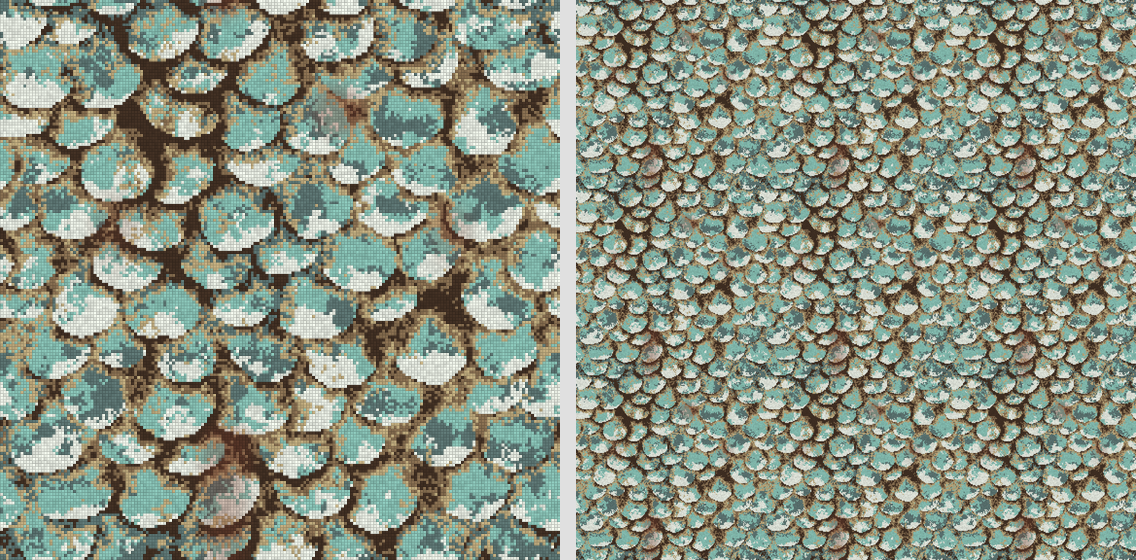
Left: one tile. Right: repeated 3 by 3.
This texture is drawn by a three.js fragment shader. Its source:

```glsl
// Weathered fish scales in a fine square mosaic: staggered rows of tilted,
// overlapping half-round scales, pale at the lower lip, teal in the middle and
// tan to dark brown in the gaps. Every noise and lattice wraps, so it tiles.
#define CELLS 192.0       // mosaic cells per side
#define COLS 7.0          // scales across
#define ROWS 12.0         // scale rows, even for the stagger
#define HALF_WIDTH 0.067  // scale half width
#define LIP 0.055         // scale centre to lower lip
#define CROWN 0.074       // scale centre to hidden top
#define JITTER 0.5        // scatter of the scale centres
#define TILT 0.8          // range of scale rotation
#define SHADOW 0.035      // reach of the shadow under a lip
#define GROUT 0.25        // grid line share of a cell
#define GROUT_DARK 0.2    // grid line darkness

varying vec2 vUv;

const vec3 PALE  = vec3(0.92, 0.94, 0.90);
const vec3 TEAL  = vec3(0.54, 0.77, 0.72);
const vec3 SLATE = vec3(0.37, 0.47, 0.46);
const vec3 TAN   = vec3(0.76, 0.68, 0.50);
const vec3 BROWN = vec3(0.54, 0.44, 0.32);
const vec3 UMBER = vec3(0.26, 0.19, 0.14);
const vec3 RUST  = vec3(0.50, 0.24, 0.18);

float hash(vec2 p) {
  vec3 q = fract(p.xyx * 0.1031);
  q += dot(q, q.yzx + 33.33);
  return fract((q.x + q.y) * q.z);
}

// Value noise with n whole periods over the canvas
float noise(vec2 p, float n, float seed) {
  vec2 x = p * n, i = floor(x), f = fract(x);
  f = f * f * (3.0 - 2.0 * f);
  vec2 a = mod(i, n) + seed, b = mod(i + 1.0, n) + seed;
  return mix(mix(hash(a), hash(vec2(b.x, a.y)), f.x),
             mix(hash(vec2(a.x, b.y)), hash(b), f.x), f.y);
}

// Layered noise centred on zero
float blot(vec2 p, float n, float seed) {
  return 0.5 * noise(p, n, seed) + 0.3 * noise(p, 2.0 * n, seed + 7.0)
       + 0.2 * noise(p, 4.0 * n, seed + 13.0) - 0.5;
}

// Finds the topmost scale: xy place on it, z its random value (-1 in a gap),
// w distance to the nearest lip lying above it
vec4 findScale(vec2 p) {
  vec4 found = vec4(0.0, 0.0, -1.0, 1.0);
  float baseRow = floor(p.y * ROWS);
  for (int j = 2; j >= -2; j--) {
    float row = baseRow + float(j);
    float shift = 0.5 * mod(row, 2.0);
    float baseCol = floor(p.x * COLS - shift);
    for (int i = -1; i <= 1; i++) {
      float col = baseCol + float(i);
      vec2 id = vec2(mod(col, COLS), mod(row, ROWS)) + 3.0;
      vec2 scatter = JITTER * (vec2(hash(id + 31.0), hash(id + 57.0)) - 0.5);
      vec2 centre = (vec2(col + shift, row) + 0.5 + scatter) / vec2(COLS, ROWS);
      float angle = TILT * (hash(id + 83.0) - 0.4);
      float c = cos(angle), s = sin(angle);
      vec2 q = mat2(c, -s, s, c) * (p - centre);
      q /= mix(0.86, 1.08, hash(id + 109.0));
      vec2 e = q / vec2(HALF_WIDTH, q.y < 0.0 ? LIP : CROWN);
      float r = length(e);
      if (found.z < 0.0) {
        if (r < 1.0) found.xyz = vec3(e, hash(id + 131.0));
        else found.w = min(found.w, (r - 1.0) * LIP);
      }
    }
  }
  return found;
}

// Flat colour of one mosaic cell
vec3 cellColour(vec2 cell) {
  vec2 p = (cell + 0.5) / CELLS;
  vec2 wrapped = mod(cell, CELLS);
  float speck = hash(wrapped + 5.0) - 0.5;
  float region = noise(p, 3.0, 211.0) - 0.5;
  vec2 warp = vec2(blot(p, 12.0, 17.0), blot(p, 12.0, 41.0));
  vec4 scale = findScale(p + 0.025 * warp);

  // Glaze: pale lip, teal body, slate patches
  float pale = 1.9 * blot(p, 26.0, 61.0) + 0.3 * speck - 0.6 * scale.y
             + 0.5 * (scale.z - 0.5);
  float cool = 1.8 * blot(p, 22.0, 97.0) - 0.35 * speck + 0.3 * region;
  vec3 colour = cool < -0.17 ? SLATE : TEAL;
  if (pale > 0.23) colour = PALE;

  // Grime: under the lips, round the crown and in the gaps
  float crown = 0.75 * smoothstep(0.45, 1.0, length(scale.xy))
              * smoothstep(-0.35, 0.3, scale.y);
  float grime = max(clamp(1.0 - scale.w / SHADOW, 0.0, 1.0), crown);
  if (scale.z < 0.0) grime = 0.85;
  grime += 1.2 * blot(p, 30.0, 149.0) + 0.35 * speck + 0.6 * region;
  bool greyGap = noise(p, 4.0, 173.0) + 0.4 * speck > 0.66;
  if (grime > 0.32) colour = TAN;
  if (grime > 0.56) colour = greyGap ? SLATE : BROWN;
  if (grime > 0.82) colour = UMBER;

  // Faint rusty stains and uneven cell tone
  float stain = smoothstep(0.76, 0.95, noise(p, 5.0, 191.0));
  colour = mix(colour, RUST, 0.35 * stain);
  return colour * (1.0 + 0.14 * (hash(wrapped + 239.0) - 0.5));
}

// Running total of grid line width, for exact smoothing
vec2 groutSum(vec2 x) { return floor(x) * GROUT + min(fract(x), GROUT); }

void main() {
  vec2 x = vUv * CELLS;
  vec2 span = max(fwidth(x), 0.0001);
  vec3 colour = vec3(0.0);
  for (int k = 0; k < 4; k++) {
    vec2 corner = vec2(mod(float(k), 2.0), floor(float(k) * 0.5)) - 0.5;
    colour += 0.25 * cellColour(floor(x + 0.5 * corner * span));
  }
  vec2 line = (groutSum(x + 0.5 * span) - groutSum(x - 0.5 * span)) / span;
  float grout = 1.0 - (1.0 - line.x) * (1.0 - line.y);
  gl_FragColor = vec4(colour * (1.0 - GROUT_DARK * grout), 1.0);
}
```
